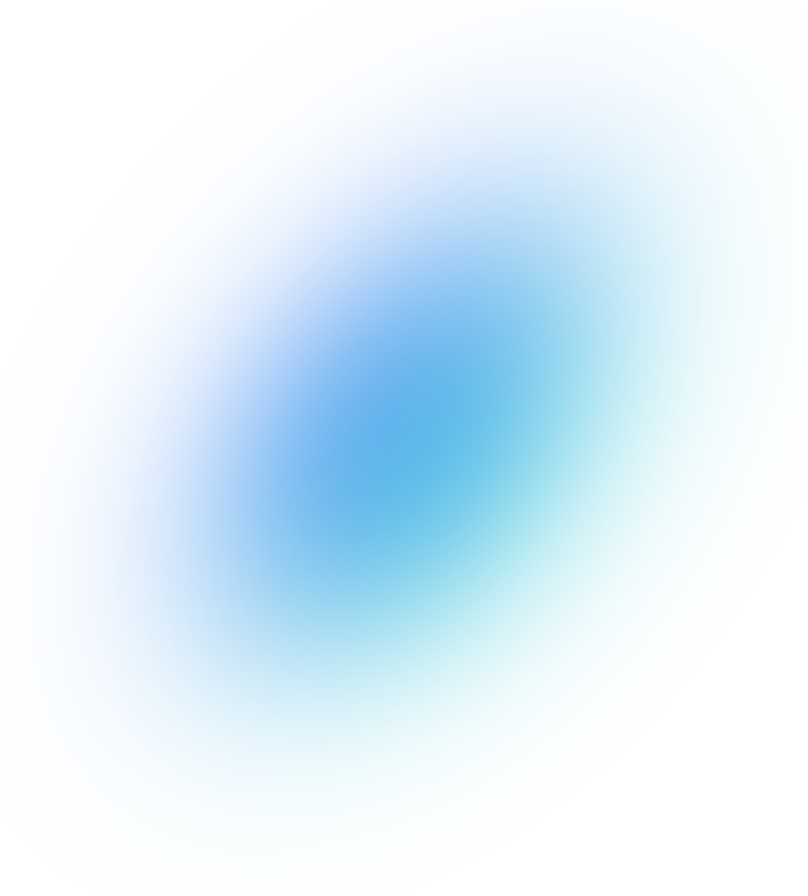
Reproduce this background procedurally as a Shadertoy shader.

```glsl
// A soft, tilted oval glow on white, tinted from periwinkle to aqua.
// Coverage falls off with the elliptical radius, while the ink colour
// is blended across the oval's short axis.

// Lengths are in canvas heights, with the origin at the lower left.
const vec2 GLOW_CENTER = vec2(0.456, 0.505);
const vec2 LONG_AXIS = vec2(0.622, 0.783);
const float SHORT_RADIUS = 0.167;
const float LOWER_RADIUS = 0.246;
const float UPPER_RADIUS = 0.264;
const float FALLOFF_RATE = 0.69;
const float FALLOFF_POWER = 2.3;
const float TINT_REACH = 0.20;
const float DESIGN_ASPECT = 462.0 / 512.0;

const vec3 PAPER = vec3(0.997, 0.999, 1.0);
const vec3 PERIWINKLE = vec3(0.39, 0.63, 0.96);
const vec3 SKY_BLUE = vec3(0.375, 0.72, 0.92);
const vec3 AQUA = vec3(0.39, 0.83, 0.89);

// Coordinates along (x) and across (y) the tilted oval.
vec2 toGlowSpace(vec2 point) {
    vec2 offset = point - GLOW_CENTER;
    vec2 shortAxis = vec2(LONG_AXIS.y, -LONG_AXIS.x);
    return vec2(dot(offset, LONG_AXIS), dot(offset, shortAxis));
}

// Soft coverage, slightly fuller toward the upper end.
float glowCoverage(vec2 p) {
    float upperEnd = smoothstep(-LOWER_RADIUS, UPPER_RADIUS, p.x);
    float longRadius = mix(LOWER_RADIUS, UPPER_RADIUS, upperEnd);
    float radius = length(p / vec2(longRadius, SHORT_RADIUS));
    return exp(-FALLOFF_RATE * pow(radius, FALLOFF_POWER));
}

// Three-colour ramp across the short axis.
vec3 glowInk(float across) {
    float t = clamp(across / TINT_REACH, -1.0, 1.0);
    vec3 coolSide = mix(SKY_BLUE, PERIWINKLE, max(-t, 0.0));
    return mix(coolSide, AQUA, max(t, 0.0));
}

void mainImage(out vec4 fragColor, in vec2 fragCoord) {
    // Keep the composition centred when the canvas shape changes.
    vec2 point = fragCoord / iResolution.y;
    point.x += 0.5 * (DESIGN_ASPECT - iResolution.x / iResolution.y);

    vec2 p = toGlowSpace(point);
    vec3 color = mix(PAPER, glowInk(p.y), glowCoverage(p));
    fragColor = vec4(color, 1.0);
}
```
